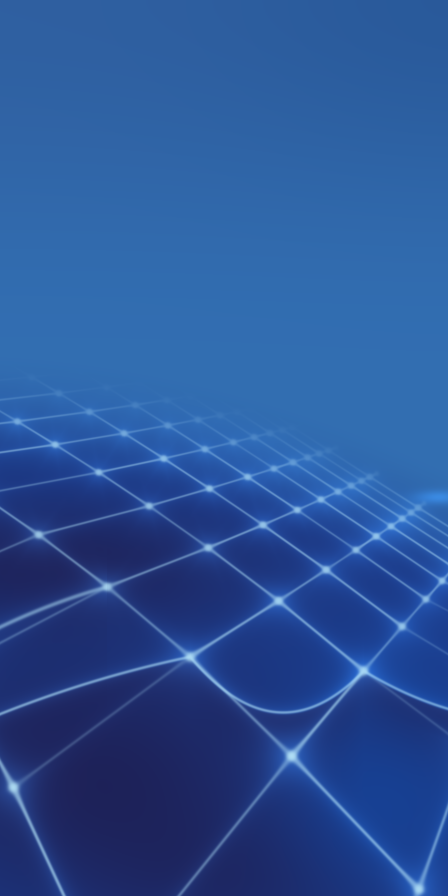
Give the GLSL for this background, as a Shadertoy shader.

```glsl
const vec3 SKY_TOP = vec3(0.185, 0.375, 0.63);
const vec3 SKY_LOW = vec3(0.195, 0.430, 0.695);
const vec3 GROUND_BLUE = vec3(0.105, 0.225, 0.53);
const vec3 GROUND_NAVY = vec3(0.115, 0.130, 0.345);
const vec3 GROUND_BRIGHT = vec3(0.08, 0.28, 0.63);
const vec3 HALO_COLOR = vec3(0.10, 0.30, 0.46);
const vec3 CORE_COLOR = vec3(0.72, 0.90, 0.97);

// Curved perspective grid, measured in canvas widths from the top left
const vec2 ORIGIN = vec2(0.651, 1.6875);
const vec2 STEP_I = vec2(-0.252, -0.2674);
const vec2 STEP_J = vec2(0.2318, -0.2776);
const vec2 TWIST = vec2(-0.026, -0.0406);
const vec2 SHRINK_I = vec2(0.113, 0.208);
const vec2 SHRINK_J = vec2(0.44, 0.46);
const vec2 SHRINK_TWIST = vec2(0.038, 0.023);
const vec2 EDGE_PULL = vec2(0.10, -0.04);
const int LAST_I = 9;
const int LAST_J = 8;

const float FAR_WIDTH = 0.0022;
const float NEAR_WIDTH = 0.0036;
const float RIM_GAIN = 0.4;
const float NODE_FLARE = 1.5;
const float FAR_REACH = 0.008;
const float NEAR_REACH = 0.028;

float hash(vec2 p) {
    vec3 h = fract(vec3(p.xyx) * 0.1031);
    h += dot(h, h.yzx + 33.33);
    return fract((h.x + h.y) * h.z);
}

float blob(vec2 p, vec2 center, vec2 radius) {
    vec2 d = (p - center) / radius;
    return exp(-dot(d, d));
}

vec2 gridNode(vec2 g) {
    vec2 offset = STEP_I * g.x + STEP_J * g.y + TWIST * g.x * g.y;
    vec2 shrink = 1.0 + SHRINK_I * g.x + SHRINK_J * g.y + SHRINK_TWIST * g.x * g.y;
    vec2 pull = EDGE_PULL * vec2(g.x * max(-g.y, 0.0), max(-g.x, 0.0));
    return ORIGIN + offset / shrink + pull;
}

// Returns core and halo strength at a distance from a line
vec2 glow(float dist, float width) {
    float r = dist / width;
    return vec2(exp(-r * r), exp(-dist / (width * 4.5)));
}

// A strand that widens toward both of its nodes
vec2 strand(vec2 p, vec2 a, vec2 b, float width, float reach) {
    vec2 ab = b - a;
    float t = clamp(dot(p - a, ab) / dot(ab, ab), 0.0, 1.0);
    float nodeDist = min(t, 1.0 - t) * length(ab);
    float flare = 1.0 + NODE_FLARE * exp(-nodeDist / reach);
    return glow(length(p - a - ab * t), width * flare);
}

// A sagging fold: core, halo and the shadow beneath it
vec3 fold(vec2 p, vec2 a, vec2 b, float sag, float width) {
    float t = (p.x - a.x) / (b.x - a.x);
    float slope = (b.y - a.y + 4.0 * sag * (1.0 - 2.0 * t)) / (b.x - a.x);
    float below = p.y - mix(a.y, b.y, t) - 4.0 * sag * t * (1.0 - t);
    float inside = step(0.0, t) * step(t, 1.0);
    float shadow = smoothstep(0.0, 0.008, below) * exp(-max(below, 0.0) / 0.13);
    return inside * vec3(glow(abs(below) / sqrt(1.0 + slope * slope), width), shadow);
}

void mainImage(out vec4 fragColor, in vec2 fragCoord) {
    vec2 p = vec2(fragCoord.x, iResolution.y - fragCoord.y) / iResolution.x;
    float minWidth = 0.55 / iResolution.x;

    // Sky
    vec3 color = mix(SKY_TOP, SKY_LOW, smoothstep(0.0, 0.8, p.y));
    color -= 0.025 * blob(p, vec2(1.05, 0.0), vec2(0.55, 0.4));

    // Ground tones, dissolving into haze at the curved horizon
    float depth = p.y - (0.828 + 0.06 * p.x + 0.20 * p.x * p.x);
    if (depth > -0.06) {
        float navy = 0.95 * blob(p, vec2(0.12, 1.26), vec2(0.48, 0.15))
                   + 0.95 * blob(p, vec2(0.18, 1.72), vec2(0.45, 0.24))
                   + 0.60 * blob(p, vec2(0.52, 1.98), vec2(0.42, 0.18));
        vec3 ground = mix(GROUND_BLUE, GROUND_NAVY, min(navy, 1.0));
        ground = mix(ground, GROUND_BRIGHT, 0.8 * blob(p, vec2(0.88, 1.74), vec2(0.22, 0.25)));

        // Folds hanging between the near nodes
        vec2 left = gridNode(vec2(1, 0));
        vec2 right = gridNode(vec2(0, 1));
        vec3 folds = fold(p, left, right, 0.108, 0.0030)
                   + fold(p, vec2(0.0, 1.594), left, -0.010, 0.0032)
                   + fold(p, right, vec2(1.01, 1.585), 0.008, 0.0030)
                   + vec3(0.9, 0.9, 0.3) * fold(p, vec2(0.0, 1.40), gridNode(vec2(2, 0)), -0.006, 0.0045);
        ground = mix(ground, GROUND_NAVY, 0.8 * min(folds.z, 1.0));
        color = mix(color, ground, smoothstep(-0.04, 0.25, depth));

        // Glowing net
        float nearness = smoothstep(0.1, 0.8, depth);
        float width = max(mix(FAR_WIDTH, NEAR_WIDTH, nearness), minWidth);
        float reach = mix(FAR_REACH, NEAR_REACH, nearness);
        vec2 light = 0.8 * folds.xy;
        float nodes = 0.0;
        for (int i = -1; i <= LAST_I; i++) {
            for (int j = -1; j <= LAST_J; j++) {
                vec2 g = vec2(i, j);
                vec2 node = gridNode(g);
                float gain = mix(0.4, 0.95, hash(g + 17.0));
                float rimI = i < 0 && j > 0 ? RIM_GAIN : 1.0;
                float rimJ = j < 0 && i > 0 ? RIM_GAIN : 1.0;
                light += rimI * gain * strand(p, node, gridNode(g + vec2(1, 0)), width, reach);
                light += rimJ * (1.35 - gain) * strand(p, node, gridNode(g + vec2(0, 1)), width, reach);
                nodes += gain * blob(p, node, vec2(width * 3.0));
            }
        }
        float visible = smoothstep(-0.02, 0.18, depth);
        float haloGain = mix(0.22, 0.45, nearness);
        color += HALO_COLOR * visible * (1.0 - exp(-haloGain * light.y));
        float core = 1.0 - exp(-light.x - 0.5 * nodes);
        color = mix(color, CORE_COLOR, visible * core * mix(0.75, 1.0, nearness));
    }

    // Distant highlight at the right rim
    color += 0.45 * HALO_COLOR * blob(p, vec2(0.98, 1.11), vec2(0.05, 0.015));
    fragColor = vec4(clamp(color, 0.0, 1.0), 1.0);
}
```
